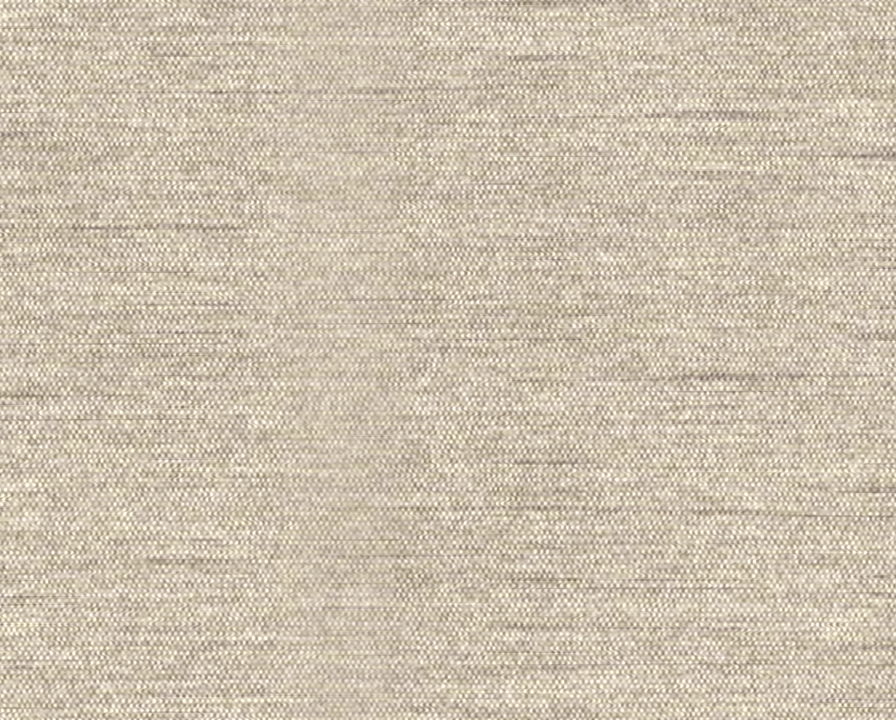
Reproduce this texture procedurally as a WebGL 2 fragment shader.

```glsl
#version 300 es
precision highp float;
// Natural linen cloth: staggered fine weave with long thin slubs and a soft vertical fold.

uniform vec2 u_resolution;
out vec4 fragColor;

// Integer hash of a lattice point, 0 to 1
float hash(vec2 cell) {
    uvec2 q = uvec2(ivec2(cell)) * uvec2(1597u, 3812u) + 977u;
    uint n = (q.x ^ (q.y << 11)) * 26699u + q.y;
    n = (n ^ (n >> 15)) * 73244475u;
    n = (n ^ (n >> 13)) * 73244475u;
    n ^= n >> 16;
    return float(n & 65535u) / 65535.0;
}

float noise(vec2 p) {
    vec2 i = floor(p);
    vec2 f = fract(p);
    f = f * f * (3.0 - 2.0 * f);
    float bottom = mix(hash(i), hash(i + vec2(1, 0)), f.x);
    float top = mix(hash(i + vec2(0, 1)), hash(i + vec2(1, 1)), f.x);
    return mix(bottom, top, f.y);
}

// Noise centred on zero
float vary(vec2 p) {
    return noise(p) - 0.5;
}

void main() {
    const float PI = 3.14159265;
    vec2 p = gl_FragCoord.xy / u_resolution.y;
    float across = gl_FragCoord.x / u_resolution.x;

    // Thread coordinates: columns along x, rows along y, nearly straight
    vec2 thread = p * vec2(118.0, 150.0);
    thread.y += 0.4 * vary(p * vec2(4.0, 7.0) + 83.0);
    thread.x += 0.8 * vary(p * vec2(12.0, 30.0) + 31.0) + 0.5 * vary(vec2(p.x * 40.0, thread.y) + 57.0);

    // Light grains offset by half a column on every other row, with gaps between rows
    float grain = cos(2.0 * PI * thread.x) * cos(PI * thread.y);
    grain = clamp(1.25 * grain, -1.0, 1.0);
    float rowGap = cos(2.0 * PI * thread.y);
    float strength = 0.12 + 0.08 * vary(p * vec2(45.0, 100.0) + 131.0);
    float speck = vary(thread * vec2(2.0, 1.6) + 211.0);

    // Fade the weave when it is too fine for the canvas
    float detail = smoothstep(150.0, 300.0, u_resolution.y);
    float tone = detail * (grain * strength + rowGap * 0.022 + speck * 0.21);

    // Uneven yarn thickness, one value per row
    tone += 0.075 * vary(vec2(p.x * 24.0, thread.y * 1.2) + 401.0);
    tone += 0.075 * vary(vec2(p.x * 4.0, thread.y * 1.3) + 523.0);

    // Sparse long slubs one thread thick, dark and pale
    float darkSlub = smoothstep(0.80, 0.97, noise(vec2(p.x * 4.0, thread.y * 1.2) + 617.0));
    float paleSlub = smoothstep(0.80, 0.97, noise(vec2(p.x * 6.0, thread.y * 1.2) + 719.0));
    darkSlub *= 0.6 + 0.8 * noise(vec2(p.x * 45.0, thread.y) + 743.0);
    tone += 0.05 * paleSlub - 0.10 * darkSlub;

    // Soft fold with weaker weave and a shaded right edge
    float fold = smoothstep(0.29, 0.35, across) * (1.0 - smoothstep(0.42, 0.47, across));
    tone *= 1.0 - 0.28 * fold;
    tone -= 0.012 * smoothstep(0.40, 0.45, across) * (1.0 - smoothstep(0.45, 0.56, across));

    // Broad cloudy and vertical shading
    tone += 0.02 * vary(p * vec2(5.0, 4.0) + 811.0);
    tone += 0.02 * vary(vec2(p.x * 13.0, p.y * 1.5) + 907.0);

    // Beige ramp, tinted between lilac shadow and yellow light
    vec3 colour = vec3(0.810, 0.763, 0.688) + tone * vec3(1.0, 1.04, 1.06);
    float tint = vary(vec2(p.x * 30.0, thread.y) + 1009.0) + 0.3 * (paleSlub - darkSlub);
    colour += tint * vec3(0.005, 0.014, -0.035);

    fragColor = vec4(clamp(colour, 0.0, 1.0), 1.0);
}
```
